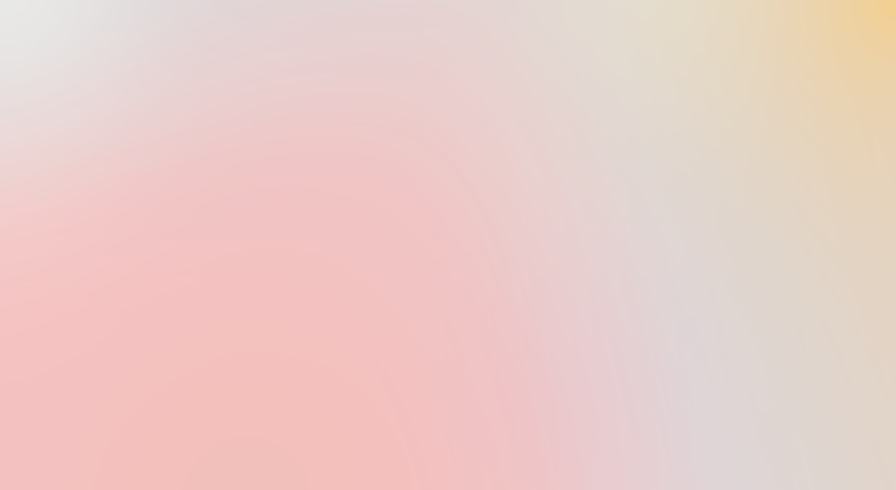
This background is drawn by a Shadertoy shader. Its source:

```glsl
// A soft blush gradient: a rounded pink hill fades into mauve, grey and cream.
// Two sloping edges are joined by a smooth maximum into one contour field,
// which drives the colour ramp; wide glows and faint sine streaks finish it.

#define CORNER_SOFTNESS 0.20
#define TOP_EDGE vec2(0.70, 0.30)
#define RIGHT_EDGE vec2(1.26, 0.23)
#define STREAK_SHIFT 0.010
#define STREAK_FREQUENCY 85.0
#define GOLD_RADIUS 0.24

const vec3 PINK  = vec3(0.953, 0.757, 0.755);
const vec3 ROSE  = vec3(0.940, 0.772, 0.772);
const vec3 BLUSH = vec3(0.910, 0.812, 0.815);
const vec3 GREY  = vec3(0.872, 0.840, 0.845);
const vec3 STONE = vec3(0.870, 0.838, 0.822);
const vec3 CREAM = vec3(0.885, 0.828, 0.780);
const vec3 SALMON = vec3(0.950, 0.750, 0.722);
const vec3 PEARL = vec3(0.915, 0.920, 0.910);
const vec3 IVORY = vec3(0.900, 0.890, 0.840);
const vec3 GOLD  = vec3(0.955, 0.815, 0.560);

// Signed height above the rim of the hill, negative inside.
float hillField(vec2 p) {
    float top = p.y - TOP_EDGE.x - TOP_EDGE.y * p.x;
    float right = p.x - RIGHT_EDGE.x + RIGHT_EDGE.y * p.y;
    return CORNER_SOFTNESS * log(exp(top / CORNER_SOFTNESS) + exp(right / CORNER_SOFTNESS));
}

// Layered waves that run along the contours and drift in phase.
float streaks(float field, vec2 p) {
    float sum = 0.0;
    float weight = 0.5;
    float frequency = STREAK_FREQUENCY;
    for (int i = 0; i < 3; i++) {
        float k = float(i);
        float drift = 1.6 * sin(p.x * (4.0 + k) - p.y * (5.0 + 2.0 * k) + 2.1 * k);
        float fade = 0.6 + 0.4 * sin(p.x * 7.0 + p.y * 9.0 + 1.7 * k);
        sum += weight * fade * sin(field * frequency + drift);
        weight *= 0.6;
        frequency *= 1.73;
    }
    return sum;
}

float glow(vec2 p, vec2 center, float radius) {
    vec2 q = (p - center) / radius;
    return exp(-dot(q, q));
}

vec3 ramp(float s) {
    vec3 color = mix(PINK, ROSE, smoothstep(-0.45, -0.15, s));
    color = mix(color, BLUSH, smoothstep(-0.22, 0.03, s));
    color = mix(color, GREY, smoothstep(-0.03, 0.24, s));
    color = mix(color, STONE, smoothstep(0.20, 0.42, s));
    return mix(color, CREAM, smoothstep(0.36, 0.70, s));
}

void mainImage(out vec4 fragColor, in vec2 fragCoord) {
    vec2 p = fragCoord / iResolution.y;
    float aspect = iResolution.x / iResolution.y;
    p.x *= 1.8286 / aspect;

    // Contours with streaks near the rim
    float field = hillField(p);
    float rim = smoothstep(-0.45, -0.05, field) * (1.0 - 0.6 * smoothstep(0.25, 0.60, field));
    float streak = streaks(field, p) * rim;
    vec3 color = ramp(field + STREAK_SHIFT * streak);
    color += 0.003 * streak * vec3(0.4, 1.0, 0.8);

    // Warm foot, cool mauve flank and a lighter left side
    color = mix(color, SALMON, 0.8 * glow(p, vec2(0.50, -0.02), 0.32));
    color += vec3(-0.002, -0.012, 0.004) * glow(p, vec2(1.22, 0.20), 0.28);
    color += vec3(0.014, 0.014, 0.008) * glow(p, vec2(0.0, 0.58), 0.26);

    // Pale and golden light along the top
    color = mix(color, PEARL, 0.9 * glow(p, vec2(0.0, 1.03), 0.28));
    color = mix(color, IVORY, 0.6 * glow(p, vec2(1.36, 1.05), 0.30));
    float goldDistance = length(p - vec2(1.8286, 1.0));
    color = mix(color, GOLD, exp(-goldDistance / GOLD_RADIUS));

    fragColor = vec4(color, 1.0);
}
```
